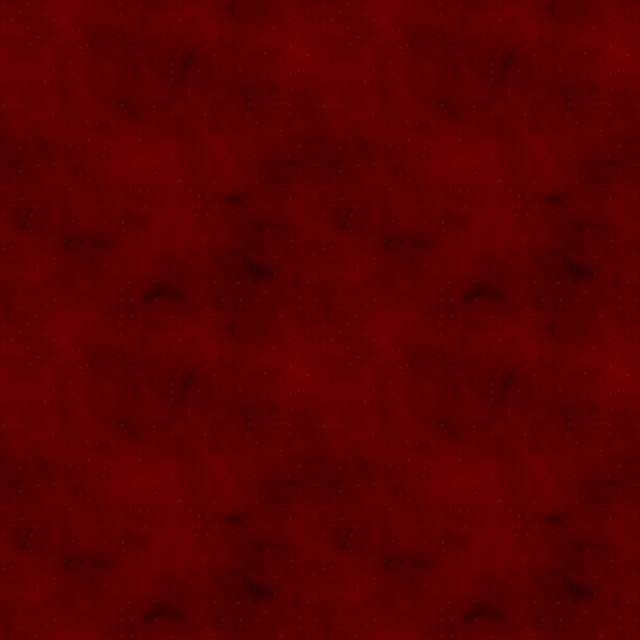
Give the GLSL for this texture, as a Shadertoy shader.

```glsl
// Dark red mottled cloth: soft clouds of wrapped gradient noise, clusters of
// small near-black bruises in the darker areas, fine grain and faint pale flecks.
// The motif repeats a whole number of times, so the canvas tiles without a seam.

const float REPEATS = 2.0;
const float TAU = 6.28319;
const vec3 BASE_RED = vec3(0.345, 0.0, 0.0);
const vec3 FLECK_TINT = vec3(0.045, 0.045, 0.025);

// Two random values in 0..1 for a lattice cell that wraps after "period" cells
vec2 hashCell(vec2 cell, float period, float seed) {
    uvec2 v = uvec2(mod(cell, period)) + uvec2(uint(seed) * 131u, uint(seed) * 57u + 11u);
    v = v * 1664525u + 1013904223u;
    v.x += v.y * 1664525u;
    v.y += v.x * 1664525u;
    v ^= v >> 16u;
    v.x += v.y * 1664525u;
    v.y += v.x * 1664525u;
    v ^= v >> 16u;
    return vec2(v & 65535u) / 65535.0;
}

float cornerSlope(vec2 cell, vec2 toPoint, float period, float seed) {
    float angle = TAU * hashCell(cell, period, seed).x;
    return dot(vec2(cos(angle), sin(angle)), toPoint);
}

// Gradient noise around zero; p runs 0..1 over one wrapped tile
float gradientNoise(vec2 p, float period, float seed) {
    vec2 cell = floor(p * period);
    vec2 f = p * period - cell;
    vec2 w = f * f * f * (f * (f * 6.0 - 15.0) + 10.0);
    vec2 e = vec2(1.0, 0.0);
    float a = cornerSlope(cell, f, period, seed);
    float b = cornerSlope(cell + e.xy, f - e.xy, period, seed);
    float c = cornerSlope(cell + e.yx, f - e.yx, period, seed);
    float d = cornerSlope(cell + e.xx, f - e.xx, period, seed);
    return mix(mix(a, b, w.x), mix(c, d, w.x), w.y);
}

float cloudNoise(vec2 p, float period, float gain, int octaves, float seed) {
    float sum = 0.0;
    float amplitude = 1.0;
    for (int i = 0; i < octaves; i++) {
        sum += amplitude * gradientNoise(p, period, seed + float(i));
        period *= 2.0;
        amplitude *= gain;
    }
    return sum;
}

// Sparse soft dots, one candidate per cell, kept inside their cell
float flecks(vec2 p, float period, float share, float seed) {
    vec2 cell = floor(p * period);
    vec2 centre = 0.3 + 0.4 * hashCell(cell, period, seed);
    vec2 chance = hashCell(cell, period, seed + 1.0);
    float dist = length(p * period - cell - centre);
    return step(chance.x, share) * chance.y * (1.0 - smoothstep(0.05, 0.3, dist));
}

void mainImage(out vec4 fragColor, in vec2 fragCoord) {
    vec2 p = fragCoord / iResolution.xy * REPEATS;

    // Slight warp makes the clouds ragged
    vec2 warp = vec2(cloudNoise(p, 5.0, 0.5, 3, 3.0), cloudNoise(p, 5.0, 0.5, 3, 13.0));
    vec2 q = p + 0.045 * warp;

    // Broad clouds and the bruises gathered in their dark parts
    float clouds = cloudNoise(q, 3.0, 0.62, 5, 23.0);
    float spots = cloudNoise(q, 11.0, 0.55, 3, 37.0);
    float shade = 1.0 - smoothstep(-0.35, 0.2, clouds);
    float bruises = shade * smoothstep(0.05, 0.65, spots);

    // Fine fibre grain
    float grain = cloudNoise(p, 44.0, 0.7, 2, 53.0);

    float tone = 0.095 * clouds + 0.018 * spots - 0.09 * bruises + 0.014 * grain;
    vec3 color = BASE_RED + vec3(tone + 0.004, 0.0, 0.0);
    color += FLECK_TINT * flecks(p, 38.0, 0.3, 71.0);
    fragColor = vec4(clamp(color, 0.0, 1.0), 1.0);
}
```
